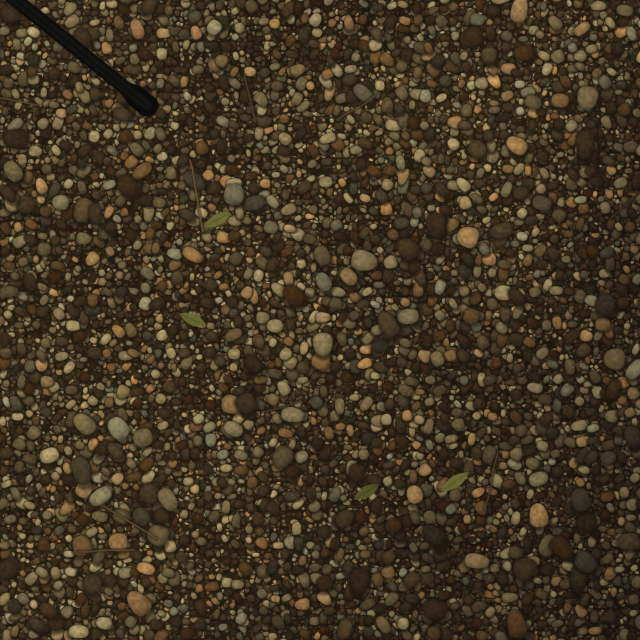
Write a Shadertoy shader that draws this texture.

```glsl
// Draws dim brown river gravel with soil gaps, a few twigs and leaves, and a dark rod in one corner.

const vec3 SOIL = vec3(0.15, 0.115, 0.065);
const vec3 SHADOW = vec3(0.105, 0.082, 0.045);
const vec3 STONE_DARK = vec3(0.20, 0.155, 0.095);
const vec3 STONE_PALE = vec3(0.61, 0.54, 0.375);
const vec3 RUST_TINT = vec3(1.10, 0.93, 0.80);
const vec3 SLATE_TINT = vec3(0.90, 0.98, 1.08);
const vec3 TWIG = vec3(0.34, 0.27, 0.17);
const vec3 LEAF = vec3(0.41, 0.42, 0.20);
const vec3 ROD = vec3(0.045, 0.045, 0.04);
const float BLUR = 0.0014;

// Four random values per point, without sine
vec4 hash4(vec3 p) {
    vec4 q = fract(p.xyzx * vec4(0.1031, 0.1030, 0.0973, 0.1099));
    q += dot(q, q.wzxy + 33.33);
    return fract((q.xxyz + q.yzzw) * q.zywx);
}

float valueNoise(vec2 p, float seed) {
    vec2 i = floor(p), f = fract(p);
    f = f * f * (3.0 - 2.0 * f);
    float a = hash4(vec3(i, seed)).x;
    float b = hash4(vec3(i + vec2(1, 0), seed)).x;
    float c = hash4(vec3(i + vec2(0, 1), seed)).x;
    float d = hash4(vec3(i + vec2(1, 1), seed)).x;
    return mix(mix(a, b, f.x), mix(c, d, f.x), f.y);
}

vec2 rotate(vec2 p, float angle) {
    float c = cos(angle), s = sin(angle);
    return vec2(c * p.x + s * p.y, c * p.y - s * p.x);
}

float coverage(float dist, float soft) {
    return 1.0 - smoothstep(-soft, soft, dist);
}

// Distance to a segment, and position along it
vec2 segment(vec2 p, vec2 a, vec2 b) {
    vec2 ab = b - a;
    float t = clamp(dot(p - a, ab) / dot(ab, ab), 0.0, 1.0);
    return vec2(length(p - a - ab * t), t);
}

vec3 stoneColor(vec4 rnd) {
    vec3 c = mix(STONE_DARK, STONE_PALE, pow(rnd.x, 1.6));
    c *= mix(vec3(1), RUST_TINT, smoothstep(0.6, 1.0, rnd.y));
    return c * mix(vec3(1), SLATE_TINT, smoothstep(0.3, 0.0, rnd.y));
}

// Paints one scattered layer of rounded, egg-shaped stones
vec3 addStones(vec3 col, vec2 uv, float cells, float density, float soft, float seed) {
    vec2 p = uv * cells, base = floor(p);
    for (int j = -1; j <= 1; j++)
    for (int i = -1; i <= 1; i++) {
        vec2 id = base + vec2(i, j);
        vec4 place = hash4(vec3(id, seed));
        vec4 look = hash4(vec3(id, seed + 17.0));
        float patchy = valueNoise(id / cells * 7.0, 3.0) - 0.5;
        if (place.z > density + 0.45 * patchy) continue;

        vec2 rel = p - id - 0.15 - 0.7 * place.xy;
        float radius = mix(0.31, 0.52, look.z);
        float stretch = mix(1.0, 1.32, look.w);
        vec2 q = rotate(rel, place.w * 6.2832) / radius;
        q *= vec2(1.0 / stretch, stretch);
        q.y *= 1.0 + 0.28 * (look.z - 0.3) * q.x;
        q.x += 0.16 * (look.y - 0.5) * q.y * q.y;
        vec2 a = abs(q);
        float n = pow(pow(a.x, 2.4) + pow(a.y, 2.4), 1.0 / 2.4);
        float d = (n - 1.0) * radius;

        // Contact shadow, then the lit dome
        float below = d + 0.12 * dot(rel, vec2(-0.3, 0.9));
        col = mix(col, SHADOW, 0.62 * (1.0 - smoothstep(0.0, 0.2, below)));
        float dome = sqrt(max(1.0 - n * n, 0.0));
        float light = 0.66 + 0.34 * dome + 0.13 * dot(rel / radius, vec2(-0.4, 0.8));
        light *= 0.88 + 0.24 * valueNoise(uv * 230.0, seed);
        col = mix(col, stoneColor(look) * light, coverage(d, soft * cells));
    }
    return col;
}

vec3 addTwigs(vec3 col, vec2 uv, float soft) {
    for (int k = 0; k < 9; k++) {
        vec4 r = hash4(vec3(float(k), 5.0, 41.0));
        vec2 dir = rotate(vec2(0.03 + 0.035 * r.w, 0.0), r.z * 6.2832);
        vec2 bend = 0.003 * vec2(valueNoise(uv * 30.0, 8.0), valueNoise(uv * 30.0, 9.0));
        float d = segment(uv + bend, r.xy - dir, r.xy + dir).x;
        col = mix(col, SHADOW, 0.5 * coverage(d - 0.003, 0.002));
        col = mix(col, TWIG * (0.75 + 0.5 * r.w), 0.85 * coverage(d - 0.0013, soft));
    }
    return col;
}

vec3 addLeaves(vec3 col, vec2 uv, float soft) {
    for (int k = 0; k < 4; k++) {
        vec4 r = hash4(vec3(float(k), 23.0, 67.0));
        vec2 q = rotate(uv - 0.2 - 0.6 * r.xy, r.z * 6.2832);
        float halfLength = 0.019 + 0.008 * r.w;
        float d = abs(q.y) - 0.009 * (1.0 - q.x * q.x / (halfLength * halfLength));
        float vein = 0.85 + 0.15 * smoothstep(0.0, 0.002, abs(q.y));
        col = mix(col, LEAF * vein * (0.6 + 0.5 * r.w), 0.9 * coverage(d, soft));
    }
    return col;
}

vec3 addRod(vec3 col, vec2 uv, float soft) {
    vec2 s = segment(uv, vec2(0.0, 1.02), vec2(0.23, 0.835));
    float width = 0.011 + 0.006 * smoothstep(0.84, 0.93, s.y);
    col = mix(col, SHADOW, 0.6 * coverage(s.x - width, 0.01));
    float sheen = 0.035 * smoothstep(0.006, 0.0, abs(s.x - 0.004));
    return mix(col, ROD + sheen, coverage(s.x - width, soft));
}

void mainImage(out vec4 fragColor, in vec2 fragCoord) {
    vec2 uv = fragCoord / iResolution.y;
    float soft = max(BLUR, 0.7 / iResolution.y);

    // Soil, then stones from grit to large pebbles
    vec3 col = SOIL * (0.7 + 0.6 * valueNoise(uv * 160.0, 1.0));
    col = addStones(col, uv, 125.0, 0.95, soft, 11.0);
    col = addStones(col, uv, 78.0, 0.82, soft, 12.0);
    col = addStones(col, uv, 50.0, 0.64, soft, 13.0);
    col = addStones(col, uv, 29.0, 0.16, soft, 14.0);

    col = addTwigs(col, uv, soft);
    col = addLeaves(col, uv, soft);

    // Uneven daylight, dimmer toward the lower right
    float dim = smoothstep(0.7, 1.6, uv.x + 0.6 * (1.0 - uv.y));
    col *= 1.1 - 0.3 * dim + 0.22 * (valueNoise(uv * 5.0, 2.0) - 0.5);
    col = addRod(col, uv, soft);
    fragColor = vec4(col, 1.0);
}
```
